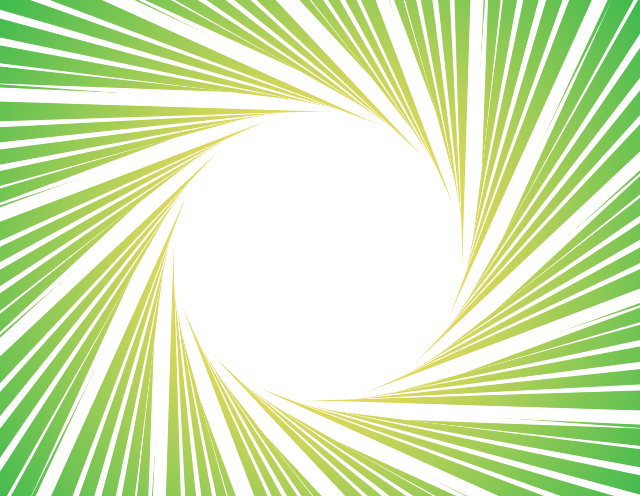
A WebGL 1 fragment shader for this background:

```glsl
precision highp float;
// Swirling burst of gold-to-green spikes around an empty white disc.

uniform vec2 u_resolution;

const float SECTORS = 16.0;
const float DISC_RADIUS = 0.2914;

// Distance to a wedge that widens from its tip; positive turns bend toward the disc.
float wedge(vec2 p, vec2 tip, float turn, float slope) {
    vec2 v = p - tip;
    float c = cos(turn), s = sin(turn);
    float along = v.x * c - v.y * s;
    float across = v.x * s + v.y * c;
    return abs(across) - slope * along;
}

// One tangent spike with the rays and splinters that fan out of it.
float spikeFan(vec2 p) {
    float d = wedge(p, vec2(0.0), 0.0, 0.031);
    d = min(d, wedge(p, vec2(0.08, -0.003), 0.0785, 0.027));
    d = min(d, wedge(p, vec2(0.11, -0.008), 0.157, 0.028));
    d = min(d, wedge(p, vec2(0.15, -0.015), 0.24, 0.029));
    d = min(d, wedge(p, vec2(0.28, -0.05), 0.32, 0.036));

    // Short splinters along the edges of the rays
    for (int i = 0; i < 5; i++) {
        float k = float(i);
        float turn = 0.0785 * k + 0.032;
        float start = 0.4 + 0.22 * fract(k * 0.618);
        vec2 tip = vec2(start, -sin(turn) * (start - 0.08));
        d = min(d, wedge(p, tip, turn - 0.012, 0.014));
    }
    return d;
}

void main() {
    float pixel = 1.0 / u_resolution.y;
    vec2 center = vec2(0.4967 * u_resolution.x / u_resolution.y, 0.484);
    vec2 p = gl_FragCoord.xy * pixel - center;

    // Repeat the fan around the disc: x runs along the tangent, y outward
    float d = 1.0;
    for (int i = 0; i < 16; i++) {
        float angle = 6.28318 * float(i) / SECTORS;
        vec2 outward = vec2(cos(angle), sin(angle));
        vec2 tangent = vec2(-outward.y, outward.x);
        vec2 local = vec2(dot(p, tangent), dot(p, outward) - DISC_RADIUS);
        d = min(d, spikeFan(local));
    }

    // Radial colour on white
    float fade = clamp((length(p) - 0.3) / 0.52, 0.0, 1.0);
    vec3 gold = vec3(0.88, 0.85, 0.36);
    vec3 green = vec3(0.25, 0.73, 0.31);
    float ink = 1.0 - smoothstep(-0.6 * pixel, 0.6 * pixel, d);
    gl_FragColor = vec4(mix(vec3(1.0), mix(gold, green, fade), ink), 1.0);
}
```
